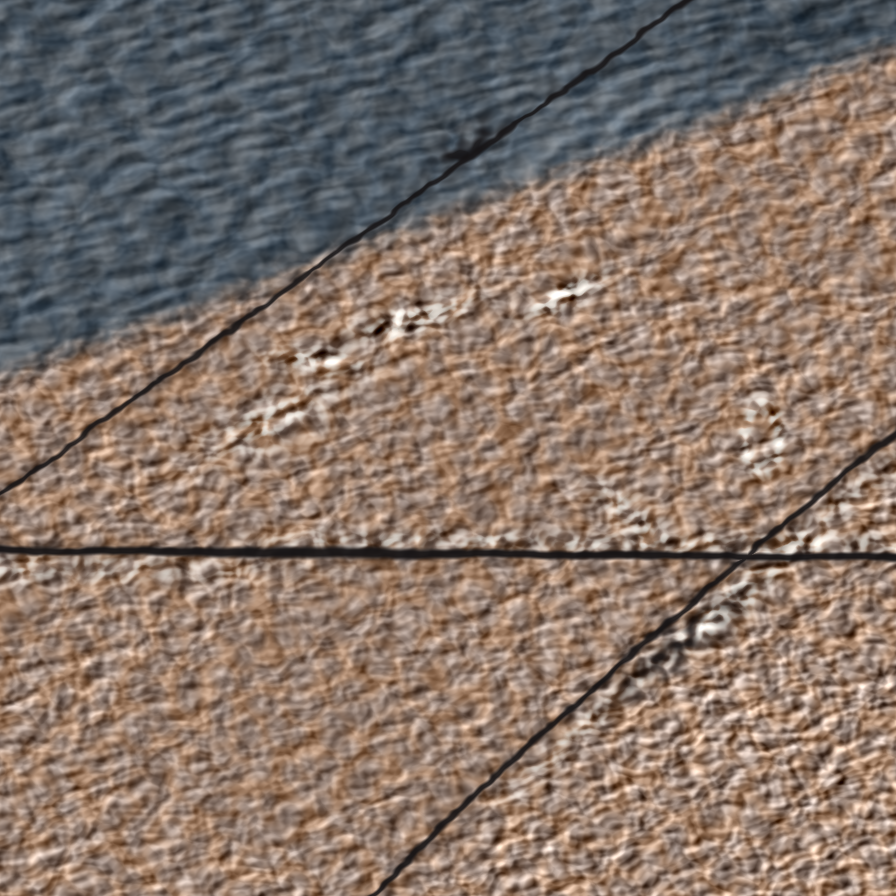
Give the GLSL for this texture, as a WebGL 1 fragment shader.

```glsl
precision highp float;
// Rough sandstone paving with dark joints, crossed by a slanting blue-grey shadow.
uniform vec2 u_resolution;

#define GRAIN_SCALE 62.0
#define GRAIN_RELIEF 0.25
#define STREAK_RELIEF 0.12
#define SHADOW_SOFTNESS 0.024
#define JOINT_WIDTH 0.0042
#define SAND vec3(0.585, 0.492, 0.435)
#define SHADE vec3(0.305, 0.340, 0.372)
#define CHALK vec3(0.79, 0.77, 0.74)
#define SOOT vec3(0.085, 0.075, 0.080)

vec2 hash2(vec2 p) {
  return fract(sin(vec2(dot(p, vec2(127.1, 311.7)), dot(p, vec2(269.5, 183.3)))) * 43758.5);
}

// Softened cellular distance: low at feature points, high between them.
float cells(vec2 p) {
  vec2 base = floor(p), f = fract(p);
  float sum = 0.0;
  for (int j = -1; j <= 1; j++) {
    for (int i = -1; i <= 1; i++) {
      vec2 o = vec2(float(i), float(j));
      vec2 d = o + hash2(base + o) - f;
      sum += exp(-9.0 * dot(d, d));
    }
  }
  return clamp(-log(sum + 0.02) * 0.3, -0.3, 1.0);
}

// Directional difference that reads as light from the upper left.
float relief(vec2 p) {
  return cells(p + vec2(-0.25, 0.33)) - cells(p + vec2(0.25, -0.33));
}

// Layered sines for slow, uneven variation.
float drift(vec2 p) {
  float s = sin(p.x + 1.7 * sin(p.y * 0.8)) + 0.6 * sin(2.3 * p.y - 1.4 * p.x + 1.0);
  return (s + 0.4 * sin(3.7 * p.x + 2.9 * p.y)) * 0.5;
}

// Soft ellipse whose long axis follows the given slope.
float blob(vec2 p, vec2 center, vec2 radius, float slope) {
  vec2 axis = normalize(vec2(1.0, slope));
  vec2 d = p - center;
  vec2 q = vec2(dot(d, axis), dot(d, vec2(-axis.y, axis.x))) / radius;
  return exp(-dot(q, q));
}

// Soft band centred on the given offset.
float band(float dist, float offset, float width) {
  float q = (dist - offset) / width;
  return exp(-q * q);
}

float joint(float dist, float width) {
  return 1.0 - smoothstep(width * 0.35, width * 1.5, abs(dist));
}

void main() {
  vec2 uv = gl_FragCoord.xy / u_resolution;
  vec2 along = vec2(uv.x + 0.25 * uv.y, uv.y - 0.25 * uv.x);

  // Surface noise
  vec2 warp = 0.004 * vec2(drift(uv.yx * 45.0), drift(uv * 38.0));
  vec2 g = (along + warp) * GRAIN_SCALE;
  float coarse = relief(g * vec2(0.8, 1.2));
  float fine = relief(g * vec2(1.6, 2.2) + 17.0);
  float streak = relief(along * vec2(22.0, 75.0) + warp * 60.0);
  float tint = cells(g * 0.65 + 41.0) - 0.25;
  float slow = drift(along * vec2(9.0, 17.0));
  float wobble = 0.0025 * drift(uv * 32.0) + 0.0015 * coarse;

  // Signed distances to the shadow edge and the three joints
  float edge = uv.y - 0.577 - 0.365 * uv.x - 0.007 * drift(uv * 16.0) - 0.006 * coarse;
  float upper = (uv.y - 0.447 - 0.72 * uv.x) * 0.81 + wobble;
  float bow = 0.012 * sin(3.14 * clamp((uv.x - 0.42) / 0.58, 0.0, 1.0));
  float lower = (uv.y - 0.004 - 0.882 * (uv.x - 0.417) - bow) * 0.75 + wobble;
  float level = uv.y - 0.386 + 0.008 * uv.x + wobble * 0.5;
  float shade = smoothstep(-SHADOW_SOFTNESS, SHADOW_SOFTNESS, edge);
  float corner = 1.0 - smoothstep(-0.06, 0.01, lower);

  // Sunlit stone
  float rough = 0.82 + 0.18 * slow + 0.4 * corner;
  float bumps = GRAIN_RELIEF * (0.65 * coarse + 0.6 * fine) * rough;
  vec3 sand = SAND + bumps + 0.12 * streak + 0.018 * slow + 0.025 * corner;
  sand += tint * vec3(0.07, 0.01, -0.05);

  // Chalky flakes and pale rims
  float flakes = blob(uv, vec2(0.456, 0.643), vec2(0.065, 0.014), 0.28);
  flakes += blob(uv, vec2(0.630, 0.671), vec2(0.045, 0.014), 0.40);
  flakes += 0.8 * blob(uv, vec2(0.350, 0.598), vec2(0.050, 0.012), -0.12);
  flakes += 0.5 * blob(uv, vec2(0.305, 0.530), vec2(0.075, 0.030), 0.45);
  flakes += 0.6 * blob(uv, vec2(0.700, 0.430), vec2(0.045, 0.018), -0.70);
  flakes += 0.7 * blob(uv, vec2(0.810, 0.315), vec2(0.045, 0.018), 0.88);
  float ring = length((uv - vec2(0.850, 0.512)) / vec2(0.020, 0.034)) - 1.0;
  flakes += 0.8 * band(ring, 0.0, 0.35);
  flakes += 0.45 * band(level, 0.014, 0.012) * smoothstep(0.2, 0.4, uv.x);
  flakes += 0.4 * band(level, -0.02, 0.015) * (1.0 - smoothstep(0.05, 0.5, uv.x));
  flakes += 0.4 * band(lower, -0.025, 0.013) * smoothstep(0.5, 0.65, uv.x);
  float chip = clamp(flakes * (0.5 + 1.5 * coarse + fine), 0.0, 0.9);
  sand = mix(sand, CHALK, chip) + 0.22 * flakes * (coarse + streak);

  // Shaded stone with slanting brushed streaks
  vec3 cool = SHADE + STREAK_RELIEF * (streak + 0.35 * coarse + 0.25 * fine);
  cool += 0.018 * slow - tint * vec3(0.02, 0.0, -0.02);
  cool += 0.08 * blob(uv, vec2(0.66, 0.865), vec2(0.12, 0.025), 0.5);
  cool -= 0.07 * blob(uv, vec2(0.90, 0.975), vec2(0.16, 0.035), 0.30);
  vec3 color = mix(sand, cool, shade);

  // Grime gathered beside the joints, then their dark cores
  float grime = 0.75 * blob(uv, vec2(0.755, 0.277), vec2(0.085, 0.020), 0.85);
  grime += 0.8 * blob(uv, vec2(0.518, 0.837), vec2(0.037, 0.018), 0.70);
  grime += 0.45 * exp(-abs(level) / 0.008) + 0.4 * exp(-abs(lower) / 0.008);
  grime += 0.35 * exp(-abs(upper) / 0.007);
  color = mix(color, SOOT, clamp(grime * (0.65 - 0.8 * coarse), 0.0, 0.85));
  float uneven = 0.8 + 0.25 * drift(uv * 28.0);
  float swell = 1.0 + 0.6 * blob(uv, vec2(0.36, 0.385), vec2(0.13, 0.05), 0.0);
  float cores = joint(level, JOINT_WIDTH * swell * (0.9 + 0.15 * uneven));
  cores = max(cores, 0.92 * joint(upper, JOINT_WIDTH * 0.85 * uneven));
  cores = max(cores, 0.95 * joint(lower, JOINT_WIDTH * 1.05 * uneven));
  gl_FragColor = vec4(clamp(mix(color, SOOT, cores * 0.94), 0.0, 1.0), 1.0);
}
```
